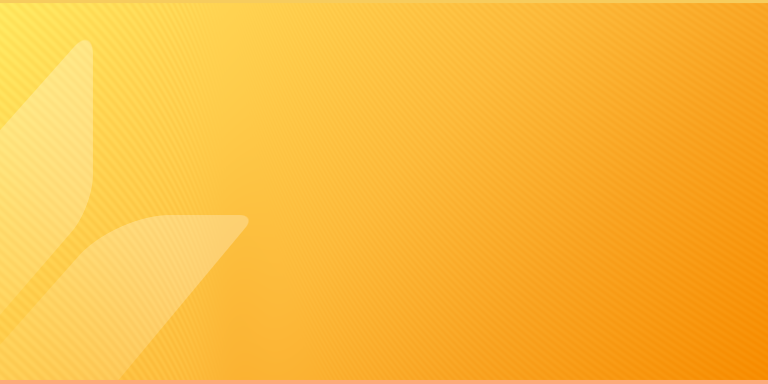
Give the GLSL for this background, as a Shadertoy shader.

```glsl
// A warm yellow-to-orange diagonal gradient with two families of fine curved
// stripes, two translucent rounded blades at the left and thin edge bands.
// Stripes are shifted copies of one curve; blades are rounded half-plane cuts.

const float TAU = 6.2831853;
const vec3 LEMON = vec3(1.00, 0.91, 0.37);
const vec3 GOLD  = vec3(1.00, 0.83, 0.32);
const vec3 AMBER = vec3(0.99, 0.73, 0.23);
const vec3 HONEY = vec3(0.975, 0.64, 0.13);
const vec3 FLAME = vec3(0.97, 0.55, 0.00);
const vec3 TOP_BAND    = vec3(0.97, 0.80, 0.36);
const vec3 BOTTOM_BAND = vec3(0.99, 0.67, 0.48);

// Piecewise linear ramp from top left (0) to bottom right (1)
vec3 warmRamp(float t) {
    vec3 c = mix(LEMON, GOLD, clamp(t / 0.2, 0.0, 1.0));
    c = mix(c, AMBER, clamp((t - 0.2) / 0.3, 0.0, 1.0));
    c = mix(c, HONEY, clamp((t - 0.5) / 0.22, 0.0, 1.0));
    return mix(c, FLAME, clamp((t - 0.72) / 0.28, 0.0, 1.0));
}

// Soft wave in -1..1 that fades where it is too fine to resolve
float stripes(float phase) {
    float fade = 1.0 - smoothstep(0.25, 0.6, fwidth(phase));
    return sin(TAU * phase) * fade;
}

// Signed distance to a sloped line; side = 1 keeps what lies below it
float slopedEdge(vec2 p, vec2 origin, float slope, float side) {
    vec2 q = p - origin;
    return side * (q.y - slope * q.x) / sqrt(1.0 + slope * slope);
}

// Intersection of two regions with a rounded corner
float roundMax(float a, float b, float r) {
    return min(max(a, b), -r) + length(max(vec2(a, b) + r, 0.0));
}

float upperBlade(vec2 p) {
    float left  = slopedEdge(p, vec2(0.0, 0.661), 1.125, 1.0);
    float under = slopedEdge(p, vec2(0.0, 0.180), 1.16, -1.0);
    float right = p.x - 0.242;
    return max(roundMax(left, right, 0.05), roundMax(under, right, 0.055));
}

float lowerBlade(vec2 p) {
    float left  = slopedEdge(p, vec2(0.0, 0.102), 1.13, 1.0);
    float right = slopedEdge(p, vec2(0.30, 0.0), 1.2, -1.0);
    float top   = p.y - 0.44;
    return max(roundMax(left, top, 0.107), roundMax(right, top, 0.033));
}

// Antialiased coverage of a signed distance
float cover(float d, float pixel) {
    return clamp(0.5 - d / pixel, 0.0, 1.0);
}

void mainImage(out vec4 fragColor, in vec2 fragCoord) {
    float pixel = 1.0 / iResolution.y;
    vec2 p = fragCoord * pixel;
    float depth = 1.0 - p.y;

    // Background gradient and the soft shade between the stripe families
    vec3 col = warmRamp((p.x + 0.9 * depth) / 2.9);
    float shade = exp(-pow((p.x - 0.61) / 0.09, 2.0)) * smoothstep(0.2, 0.9, depth);
    col -= shade * vec3(0.005, 0.022, 0.025);

    // Left stripes steepen toward the seam, right stripes flatten away from it
    float leftCurve  = 0.9 * p.x + 0.4 * exp(8.0 * (p.x - 0.6));
    float rightCurve = 0.6 * p.x - 0.8 * exp(-3.0 * (p.x - 0.6));
    float seam = 0.58 + 0.23 * pow(depth, 1.3);
    float leftMask  = 1.0 - smoothstep(0.45, 0.61, p.x);
    float rightMask = smoothstep(0.0, 0.06, p.x - seam);
    float wave = 0.016 * leftMask * stripes(35.0 * (depth - leftCurve))
               + 0.011 * rightMask * stripes(52.0 * (depth - rightCurve));
    col += wave * vec3(0.3, 1.0, 1.2);

    // Translucent blades, fading toward the lower left corner
    float blades = max(cover(upperBlade(p), pixel), cover(lowerBlade(p), pixel));
    float veil = mix(0.06, 0.26, smoothstep(0.0, 0.9, p.x + p.y));
    col = mix(col, vec3(1.0), blades * veil);

    // Thin bands along the top and bottom edges
    col = mix(col, TOP_BAND, cover(depth - 0.008, pixel));
    col = mix(col, BOTTOM_BAND, cover(p.y - 0.0105, pixel));

    fragColor = vec4(clamp(col, 0.0, 1.0), 1.0);
}
```
